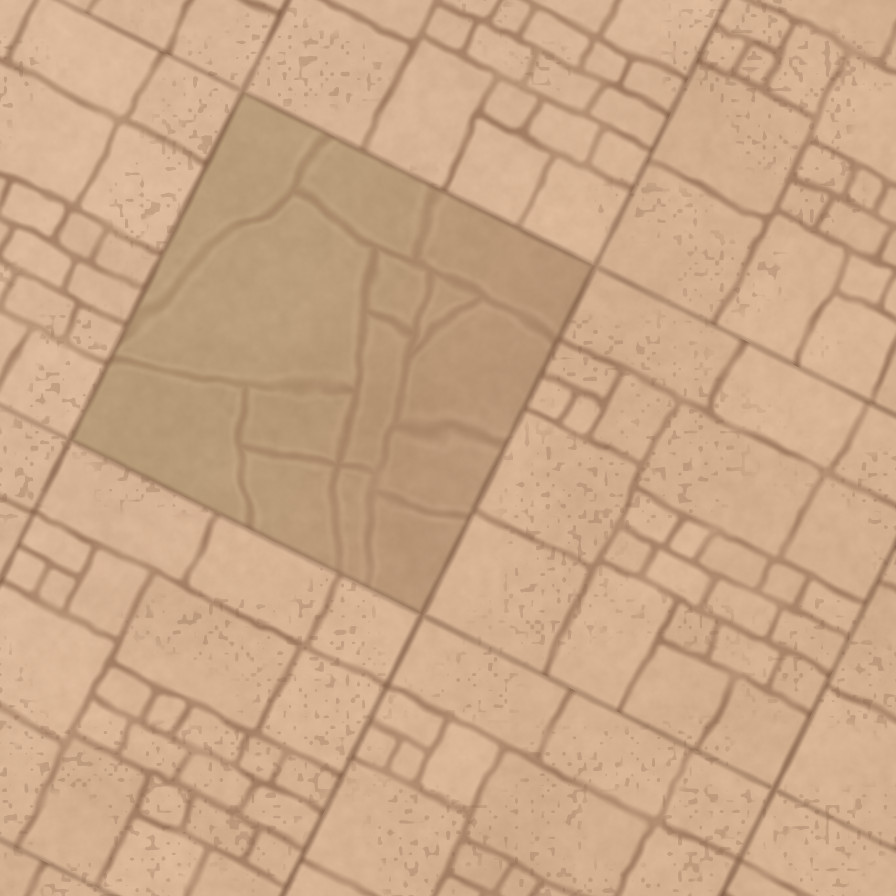
Give the GLSL for this texture, as a WebGL 2 fragment shader.

```glsl
#version 300 es
precision highp float;
uniform vec2 u_resolution;
out vec4 fragColor;

const vec3 SAND = vec3(0.838, 0.698, 0.575);
const vec3 OLIVE = vec3(0.722, 0.610, 0.472);
const vec3 UMBER = vec3(0.715, 0.582, 0.458);
const vec3 JOINT = vec3(0.54, 0.39, 0.29);

float hash(vec2 p) {
  vec3 q = fract(p.xyx * 0.1031);
  q += dot(q, q.yzx + 33.33);
  return fract((q.x + q.y) * q.z);
}

float noise(vec2 p) {
  vec2 i = floor(p), f = fract(p);
  f = f * f * (3.0 - 2.0 * f);
  return mix(mix(hash(i), hash(i + vec2(1, 0)), f.x),
             mix(hash(i + vec2(0, 1)), hash(i + vec2(1, 1)), f.x), f.y);
}

float fbm(vec2 p) {
  float sum = 0.0, gain = 0.5;
  for (int i = 0; i < 4; i++) {
    sum += gain * noise(p);
    p = mat2(1.6, 1.2, -1.2, 1.6) * p + 7.3;
    gain *= 0.5;
  }
  return sum;
}

vec2 wobble(vec2 p) { return vec2(noise(p), noise(p + 31.7)) - 0.5; }

// Axis cuts shrink box (lo.xy, hi.zw) to the side holding p
bool cutX(inout vec4 box, vec2 p, float x) {
  if (p.x < x) box.z = min(box.z, x); else box.x = max(box.x, x);
  return p.x < x;
}
bool cutY(inout vec4 box, vec2 p, float y) {
  if (p.y < y) box.w = min(box.w, y); else box.y = max(box.y, y);
  return p.y < y;
}

// Rectangular stone containing p in the repeated paving stamp
vec4 ashlar(vec2 p) {
  vec4 b = vec4(-0.1, -0.1, 1.1, 1.1);
  if (cutY(b, p, 0.207)) { cutX(b, p, 0.42); cutX(b, p, 0.77); return b; }
  if (cutX(b, p, 0.34)) {
    if (cutY(b, p, 0.405)) {
      if (cutX(b, p, 0.18) && !cutY(b, p, 0.305)) cutX(b, p, 0.095);
    } else cutY(b, p, 0.70);
    return b;
  }
  if (cutY(b, p, 0.468)) { cutX(b, p, 0.757); return b; }
  if (p.y > 0.67 && cutX(b, p, 0.565)) { cutY(b, p, 0.67); return b; }
  if (!cutY(b, p, 0.78)) { cutX(b, p, 0.78); return b; }
  // Three courses of small cobbles
  if (cutY(b, p, 0.568)) {
    cutX(b, p, 0.485); cutX(b, p, 0.57); cutX(b, p, 0.74); cutX(b, p, 0.845);
  } else if (cutY(b, p, 0.67)) {
    cutX(b, p, 0.46); cutX(b, p, 0.63); cutX(b, p, 0.81);
  } else { cutX(b, p, 0.69); cutX(b, p, 0.87); }
  return b;
}

float insetDistance(vec2 p, vec4 b, float radius) {
  vec2 q = abs(p - 0.5 * (b.xy + b.zw)) - 0.5 * (b.zw - b.xy) + radius;
  return radius - min(max(q.x, q.y), 0.0) - length(max(q, 0.0));
}

// Oblique cut along a-b: true on its right-hand side as t runs downward
bool slant(inout float d, vec2 p, vec2 a, vec2 b) {
  vec2 n = normalize(vec2(b.y - a.y, a.x - b.x));
  float side = dot(p - a, n);
  d = min(d, abs(side));
  return side > 0.0;
}

// Distance to the nearest joint between irregular flagstones
float flagstones(vec2 p) {
  float d = 1.0;
  if (!slant(d, p, vec2(0.28, 0.0), vec2(0.10, 0.46))) return d;
  if (slant(d, p, vec2(0.24, 0.18), vec2(0.60, 0.20))) {
    slant(d, p, vec2(0.545, 0.0), vec2(0.60, 0.20));
  } else if (!slant(d, p, vec2(0.50, 0.20), vec2(0.68, 0.85))) {
    if (!slant(d, p, vec2(0.11, 0.73), vec2(0.58, 0.56)) &&
        slant(d, p, vec2(0.32, 0.64), vec2(0.46, 0.97)))
      slant(d, p, vec2(0.43, 0.82), vec2(0.65, 0.76));
  } else if (!slant(d, p, vec2(0.65, 0.20), vec2(0.77, 0.80))) {
    if (!slant(d, p, vec2(0.545, 0.37), vec2(0.694, 0.355)))
      slant(d, p, vec2(0.59, 0.78), vec2(0.77, 0.71));
  } else if (slant(d, p, vec2(0.83, 0.127), vec2(0.711, 0.37))) {
    if (!slant(d, p, vec2(0.736, 0.575), vec2(0.946, 0.53)))
      slant(d, p, vec2(0.77, 0.76), vec2(0.987, 0.717));
  }
  return d;
}

float line(float d, float width) { return 1.0 - smoothstep(0.0, width, d); }

void main() {
  vec2 uv = gl_FragCoord.xy / u_resolution;
  // Slanted tile grid, with the plain slab in cell (0, 0)
  vec2 grid = inverse(mat2(0.393, -0.195, -0.193, -0.389)) * (uv - vec2(0.271, 0.898));
  vec2 cell = floor(grid), p = grid - cell;
  float px = 2.3 / u_resolution.y;
  float grain = fbm(uv * 85.0) - 0.47, cloud = fbm(uv * 9.0) - 0.47;

  // Pale paving
  vec2 bent = p + 0.016 * wobble(grid * 9.0) + 0.008 * wobble(grid * 30.0);
  vec4 box = ashlar(bent);
  float tint = hash(floor(box.xy * 97.0) + cell * 13.0) - 0.5;
  vec3 paving = SAND + 0.028 * tint + 0.05 * cloud + 0.055 * grain;
  paving += (uv.y - uv.x) * vec3(0.012, 0.018, 0.022);
  float wear = 0.35 + 0.35 * noise(grid * 14.0);
  paving = mix(paving, JOINT, wear * line(insetDistance(bent, box, 0.022), 0.015 + px));
  float pits = smoothstep(0.70, 0.85, noise(uv * 170.0)) * smoothstep(0.45, 0.7, noise(uv * 13.0));
  paving = mix(paving, JOINT, 0.28 * pits);

  // Darker slab of flagstones
  vec3 slab = mix(OLIVE, UMBER, smoothstep(0.2, 0.9, p.x)) + 0.05 * cloud + 0.045 * grain;
  vec2 curved = p + 0.07 * wobble(grid * 5.0) + 0.018 * wobble(grid * 19.0);
  float crack = flagstones(curved);
  slab = mix(slab, JOINT, (0.16 + 0.22 * noise(grid * 8.0)) * line(crack, 0.017 + px));
  slab += 0.018 * line(abs(crack - 0.022), 0.012 + px);

  vec2 fromSlab = abs(grid - 0.5) - 0.5;
  float slabEdge = max(fromSlab.x, fromSlab.y);
  vec3 colour = mix(paving, slab, 1.0 - smoothstep(-px, px, slabEdge));

  // Straight grooves between tiles
  vec2 groove = min(p, 1.0 - p) + 0.003 * wobble(grid * 25.0);
  float across = 0.62 * line(abs(groove.x), 0.013 + px);
  float along = 0.46 * line(abs(groove.y), 0.012 + px);
  colour = mix(colour, JOINT * 0.9, max(across, along) * (0.75 + 0.4 * noise(grid * 11.0)));
  fragColor = vec4(colour, 1.0);
}
```
